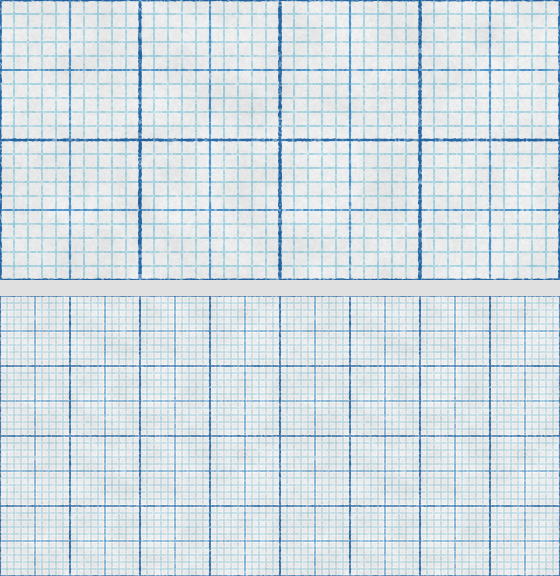
Top: one tile. Bottom: repeated 2 by 2.
A Shadertoy shader for this pattern:

```glsl
// Worn blue graph paper: three weights of grid line printed on mottled, grainy stock.

// Lengths are in major cells; line values are half widths for (vertical, horizontal) lines.
const vec2 REPEATS = vec2(4.0, 2.0);
const float MEDIUM_PER_CELL = 2.0;
const float MINOR_PER_CELL = 10.0;
const vec2 MAJOR_HALF = vec2(0.0125, 0.0098);
const vec2 MEDIUM_HALF = vec2(0.0074, 0.0066);
const vec2 MINOR_HALF = vec2(0.0041, 0.0040);
const vec3 PAPER = vec3(0.915, 0.917, 0.920);
const vec3 MINOR_INK = vec3(0.43, 0.74, 0.83);
const vec3 MEDIUM_INK = vec3(0.25, 0.53, 0.76);
const vec3 MAJOR_INK = vec3(0.13, 0.38, 0.62);
const float EDGE_WOBBLE = 0.006;
const float MOTTLE = 0.075;
const float GRAIN = 0.055;

float hash(vec2 cell, float seed) {
    uvec3 h = uvec3(cell, seed) * uvec3(1597u, 3571u, 7919u);
    uint n = (h.x ^ h.y ^ h.z) * 747796u + 28913u;
    n = (n ^ (n >> 15)) * 73244475u;
    n = (n ^ (n >> 13)) * 73244475u;
    n ^= n >> 16;
    return float(n & 65535u) / 65535.0;
}

// Value noise that wraps over the whole sheet; frequency is a whole number per cell.
float wrapNoise(vec2 p, float frequency, float seed) {
    vec2 q = p * frequency;
    vec2 period = REPEATS * frequency;
    vec2 i = floor(q);
    vec2 f = q - i;
    f = f * f * (3.0 - 2.0 * f);
    vec2 a = mod(i, period);
    vec2 b = mod(i + 1.0, period);
    return mix(mix(hash(a, seed), hash(vec2(b.x, a.y), seed), f.x),
               mix(hash(vec2(a.x, b.y), seed), hash(b, seed), f.x), f.y);
}

float cloudNoise(vec2 p) {
    float sum = 0.0;
    float weight = 0.5;
    float frequency = 4.0;
    for (int octave = 0; octave < 4; octave++) {
        sum += weight * wrapNoise(p, frequency, float(octave) + 1.0);
        weight *= 0.5;
        frequency *= 2.0;
    }
    return sum / 0.9375;
}

// Antialiased coverage of the grid with the given number of lines per cell.
float gridLines(vec2 p, float perCell, vec2 halfWidth, vec2 pixel) {
    vec2 d = abs(fract(p * perCell + 0.5) - 0.5) / perCell;
    vec2 cover = clamp((halfWidth - d) / pixel + 0.5, 0.0, 1.0);
    return max(cover.x, cover.y);
}

void mainImage(out vec4 fragColor, in vec2 fragCoord) {
    vec2 p = fragCoord / iResolution.xy * REPEATS;
    vec2 pixel = REPEATS / iResolution.xy;

    // Paper: soft clouds and fine fibre grain
    float grain = wrapNoise(p, 96.0, 11.0);
    float fibre = wrapNoise(p, 48.0, 12.0);
    float shade = MOTTLE * (cloudNoise(p) - 0.5) + GRAIN * (0.6 * grain + 0.4 * fibre - 0.5);
    vec3 color = PAPER + shade;

    // Wear: speckled gaps in the ink and ragged line edges
    float speckle = wrapNoise(p, 80.0, 21.0);
    float patches = wrapNoise(p, 30.0, 22.0);
    float wear = smoothstep(0.12, 0.62, 0.65 * speckle + 0.35 * patches);
    float wobble = EDGE_WOBBLE * (wrapNoise(p, 64.0, 23.0) - 0.5);

    // Grid: light lines first, heavy lines on top
    float minor = gridLines(p, MINOR_PER_CELL, MINOR_HALF + 0.3 * wobble, pixel);
    float medium = gridLines(p, MEDIUM_PER_CELL, MEDIUM_HALF + 0.7 * wobble, pixel);
    float major = gridLines(p, 1.0, MAJOR_HALF + wobble, pixel);
    color = mix(color, MINOR_INK + shade, minor * mix(0.42, 0.95, wear));
    color = mix(color, MEDIUM_INK + shade, medium * mix(0.35, 0.92, wear));
    color = mix(color, MAJOR_INK + shade, major * mix(0.30, 0.95, wear));

    fragColor = vec4(clamp(color, 0.0, 1.0), 1.0);
}
```
